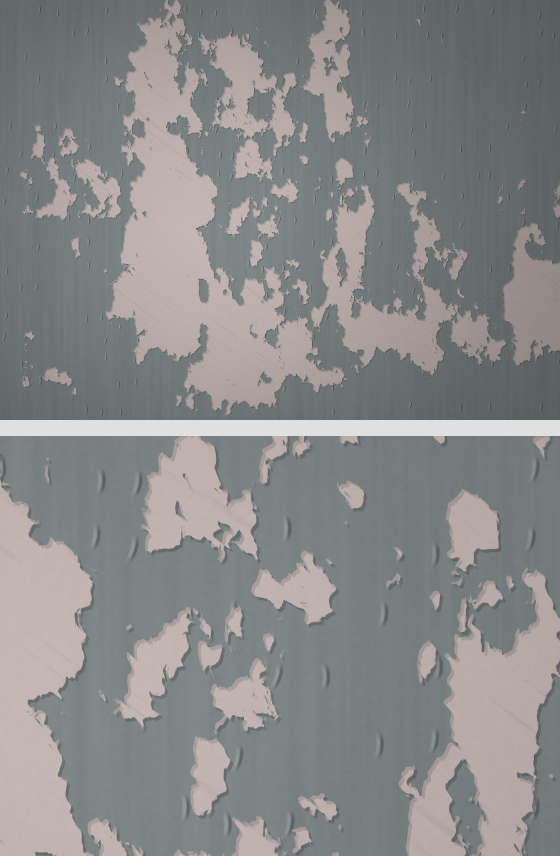
Top: the whole. Bottom: its middle third, enlarged.
Give the GLSL for this texture, as a Shadertoy shader.

```glsl
// Weathered blue-grey paint flaking off a pale pinkish undercoat.
// Broad worn zones bias a stretched fractal noise; its threshold gives the chips.
// Lifted rims, brush grain, small blisters and uneven light finish the surface.

float hash(vec2 p) {
    return fract(sin(dot(p, vec2(127.1, 311.7))) * 43758.545);
}

float noise(vec2 p) {
    vec2 i = floor(p), f = fract(p);
    f = f * f * (3.0 - 2.0 * f);
    return mix(mix(hash(i), hash(i + vec2(1, 0)), f.x),
               mix(hash(i + vec2(0, 1)), hash(i + vec2(1, 1)), f.x), f.y);
}

float fbm(vec2 p) {
    float sum = 0.0, amp = 0.5;
    for (int i = 0; i < 5; i++) {
        sum += amp * noise(p);
        p = mat2(0.96, 0.28, -0.28, 0.96) * p * 2.03 + 17.3;
        amp *= 0.52;
    }
    return sum;
}

float boxDistance(vec2 p, vec4 box) {
    vec2 d = abs(p - box.xy) - box.zw;
    return length(max(d, 0.0)) + min(max(d.x, d.y), 0.0);
}

// Worn zones: centre and half size, in units of the canvas height
const vec4 bareZones[10] = vec4[10](
    vec4(0.380, 0.60, 0.060, 0.36), vec4(0.405, 0.38, 0.095, 0.22),
    vec4(0.560, 0.19, 0.095, 0.14), vec4(0.690, 0.17, 0.070, 0.08),
    vec4(0.576, 0.79, 0.047, 0.10), vec4(0.785, 0.84, 0.036, 0.12),
    vec4(0.830, 0.32, 0.040, 0.18), vec4(0.920, 0.215, 0.120, 0.065),
    vec4(1.120, 0.225, 0.055, 0.05), vec4(1.290, 0.27, 0.075, 0.11));
const vec4 flakyZones[6] = vec4[6](
    vec4(0.190, 0.55, 0.110, 0.12), vec4(0.640, 0.54, 0.085, 0.28),
    vec4(0.120, 0.15, 0.040, 0.05), vec4(0.810, 0.60, 0.025, 0.12),
    vec4(1.020, 0.44, 0.060, 0.09), vec4(1.260, 0.48, 0.070, 0.08));

// Positive where the paint is gone
float wear(vec2 p) {
    float bare = 9.0, flaky = 9.0;
    for (int i = 0; i < 10; i++) bare = min(bare, boxDistance(p, bareZones[i]));
    for (int i = 0; i < 6; i++) flaky = min(flaky, boxDistance(p, flakyZones[i]));
    float bias = max(clamp(-11.0 * bare, -0.75, 0.75),
                     clamp(-0.2 - 9.0 * flaky, -0.75, -0.2));
    vec2 jag = vec2(noise(p * 110.0), noise(p * 95.0 + 40.0)) - 0.5;
    return bias + 2.1 * (fbm((p + 0.008 * jag) * vec2(33, 20)) - 0.5);
}

// Short upright blisters, one per occupied cell: dark crease beside a lit rim
float blisters(vec2 p) {
    vec2 grid = p * vec2(26, 18), cell = floor(grid);
    float seed = hash(cell + 3.7);
    vec2 q = fract(grid) - 0.5 - 0.4 * (vec2(hash(cell), hash(cell + 9.1)) - 0.5);
    q /= vec2(26, 18);
    q.x += (seed - 0.3) * q.y + 18.0 * q.y * q.y;
    float along = smoothstep(0.012, 0.003, abs(q.y));
    float crease = smoothstep(0.0022, 0.0004, abs(q.x));
    float rim = smoothstep(0.0025, 0.0005, abs(q.x + 0.003));
    return step(seed, 0.32) * along * (0.6 * rim - crease);
}

void mainImage(out vec4 fragColor, in vec2 fragCoord) {
    vec2 p = fragCoord / iResolution.y;

    // Chip mask, and the same mask shifted for rims and shadows
    float w = wear(p);
    float soft = clamp(fwidth(w) * 0.7, 0.02, 0.25);
    float chip = smoothstep(-soft, soft, w);
    float shifted = smoothstep(-soft, soft, wear(p + vec2(-0.0022, 0.0025)));

    // Paint: vertical brush grain, faint mottling, blisters
    float brush = noise(p * vec2(240, 9)) + noise(p * vec2(110, 4) + 5.0) - 1.0;
    float mottle = fbm(p * vec2(9, 5)) - 0.5;
    vec3 paint = vec3(0.473, 0.501, 0.507) * (1.0 + 0.035 * brush + 0.05 * mottle);
    paint *= 1.0 + 0.24 * blisters(p) - 0.17 * shifted * (1.0 - chip);

    // Undercoat: fine diagonal scratches and paint shadow at the rim
    vec2 s = mat2(0.8, 0.6, -0.6, 0.8) * p;
    float scratch = smoothstep(0.82, 0.97, noise(s * vec2(7, 210)));
    vec3 undercoat = vec3(0.737, 0.685, 0.672) * (1.0 + 0.03 * mottle - 0.035 * scratch);
    undercoat *= 1.0 - 0.12 * chip * (1.0 - shifted);

    // Light falls off from left of centre
    vec2 away = (p - vec2(0.5, 0.48)) * vec2(0.9, 1.0);
    float light = 0.66 + 0.38 * exp(-2.0 * dot(away, away));
    float grain = 0.012 * (noise(p * 330.0) - 0.5);
    fragColor = vec4(mix(paint, undercoat, chip) * light + grain, 1.0);
}
```
